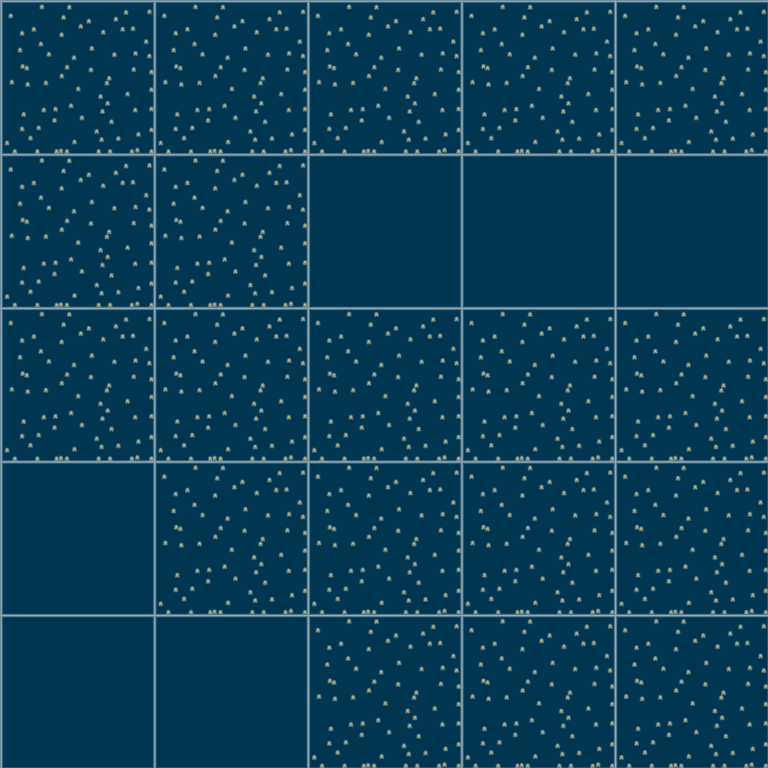
Give the GLSL for this pattern, as a WebGL 2 fragment shader.

```glsl
#version 300 es
precision highp float;
// A five by five sheet of dark blue tiles ruled by pale hairlines. Most tiles
// carry the same scatter of small sandy flecks, placed by a jittered cellular
// grid and cut off at the tile edge; a few tiles are left blank.

uniform vec2 u_resolution;
out vec4 fragColor;

const vec3 NAVY = vec3(0.0, 0.21, 0.32);
const vec3 SAND = vec3(0.74, 0.74, 0.62);
const vec3 RULE = vec3(0.62, 0.71, 0.74);

const int   TILES = 5;               // repeats across and down
const int   BLANK_TILES = 0x308380;  // one bit per tile, row by row from the top

// Lengths below are fractions of a tile.
const float RULE_OFFSET = 0.0075;
const float RULE_HALF_WIDTH = 0.007;
const float SOFTNESS = 0.0098;
const float FLECK_RADIUS = 0.0105;
const float FOOT_RADIUS = 0.0055;
const vec2  FOOT_OFFSET = vec2(0.0065, 0.0075);
const vec2  FLECK_GRID = vec2(7.8, 8.3);
const vec2  FLECK_COUNT = vec2(8.0, 9.0);
const float FLECK_START = 0.037;     // empty margin at the left and top
const float FLECK_LIMIT = 0.986;     // flecks past this gather on the edge
const float JITTER = 0.92;

vec2 hash2(vec2 p) {
    vec3 q = fract(p.xyx * vec3(0.1031, 0.1030, 0.0973) + 0.37);
    q += dot(q, q.yzx + 33.33);
    return fract((q.xx + q.yz) * q.zy);
}

float coverage(float dist, float softness) {
    return 1.0 - smoothstep(-softness, softness, dist);
}

// Round head over two small feet; y points down.
float fleckDistance(vec2 p) {
    float head = length(p + vec2(0.0, 0.002)) - FLECK_RADIUS;
    float feet = length(vec2(abs(p.x), p.y) - FOOT_OFFSET) - FOOT_RADIUS;
    return min(head, feet);
}

// Nearest fleck among the neighbouring grid cells.
float scatterDistance(vec2 local) {
    vec2 home = floor((local - FLECK_START) * FLECK_GRID);
    float nearest = 1.0;
    for (int j = -1; j <= 1; j++) {
        for (int i = -1; i <= 1; i++) {
            vec2 id = home + vec2(i, j);
            if (any(lessThan(id, vec2(0.0))) ||
                any(greaterThanEqual(id, FLECK_COUNT))) continue;
            vec2 jitter = 0.5 + JITTER * (hash2(id + 7.0) - 0.5);
            vec2 center = FLECK_START + (id + jitter) / FLECK_GRID;
            center = min(center, vec2(FLECK_LIMIT));
            nearest = min(nearest, fleckDistance(local - center));
        }
    }
    return nearest;
}

void main() {
    // Tile coordinates, counted from the top left.
    vec2 uv = gl_FragCoord.xy / u_resolution;
    vec2 sheet = vec2(uv.x, 1.0 - uv.y) * float(TILES);
    ivec2 tile = ivec2(floor(sheet));
    vec2 local = fract(sheet);
    float pixel = float(TILES) / min(u_resolution.x, u_resolution.y);
    float softness = max(SOFTNESS, 0.7 * pixel);

    vec3 color = NAVY;

    // Flecks, except on blank tiles
    bool blank = ((BLANK_TILES >> (tile.y * TILES + tile.x)) & 1) == 1;
    if (!blank) {
        color = mix(color, SAND, coverage(scatterDistance(local), softness));
    }

    // Hairlines along the left and top of each tile
    vec2 toRule = abs(fract(sheet - RULE_OFFSET + 0.5) - 0.5);
    float ruleDistance = min(toRule.x, toRule.y) - RULE_HALF_WIDTH;
    color = mix(color, RULE, coverage(ruleDistance, softness));

    fragColor = vec4(color, 1.0);
}
```
